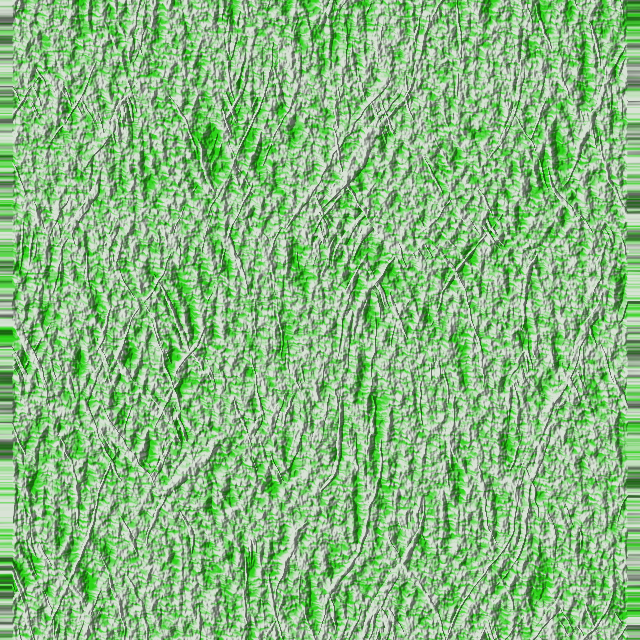
This texture is drawn by a WebGL 2 fragment shader. Its source:

```glsl
#version 300 es
precision highp float;

uniform vec2 u_resolution;
out vec4 fragColor;

#define STRAND_FREQ vec2(25.0, 4.6)
#define STRAND_LEAN 0.3
#define WARP 0.085
#define RELIEF 0.0165
#define GRAIN_FREQ 62.0
#define GRAIN_HEIGHT 0.0082
#define STREAK_FREQ vec2(60.0, 230.0)
#define EDGE_MARGIN 0.019
#define LIGHT_STEP vec2(-0.0014, 0.0007)
#define BARK_COLOR vec3(0.85, 0.89, 0.84)
#define MOSS_COLOR vec3(0.17, 0.83, 0.09)
#define SHADOW_LEVEL 0.47

// Random unit gradient for a lattice cell
vec2 cellGradient(ivec2 cell) {
    uint h = uint(cell.x) * 1597334677u ^ uint(cell.y) * 3812015801u;
    h = (h ^ (h >> 15)) * 2246822519u;
    h = (h ^ (h >> 13)) * 3266489917u;
    h ^= h >> 16;
    float angle = float(h & 65535u) * 6.28319 / 65536.0;
    return vec2(cos(angle), sin(angle));
}

float gradientNoise(vec2 p) {
    ivec2 cell = ivec2(floor(p));
    vec2 f = fract(p);
    vec2 w = f * f * f * (f * (f * 6.0 - 15.0) + 10.0);
    float a = dot(cellGradient(cell), f);
    float b = dot(cellGradient(cell + ivec2(1, 0)), f - vec2(1, 0));
    float c = dot(cellGradient(cell + ivec2(0, 1)), f - vec2(0, 1));
    float d = dot(cellGradient(cell + ivec2(1, 1)), f - vec2(1, 1));
    return mix(mix(a, b, w.x), mix(c, d, w.x), w.y);
}

// Rounded ridge along the zero line of a noise field
float ridge(vec2 p) {
    float n = gradientNoise(p);
    return 1.0 - 2.2 * sqrt(n * n + 0.005);
}

// Long thick strand that fades in and out along its length
float boldStrand(vec2 p) {
    float presence = smoothstep(-0.1, 0.15, gradientNoise(p * vec2(8.0, 3.0) + 91.0));
    return 1.1 * presence * (1.0 - smoothstep(0.0, 0.12, abs(gradientNoise(p))));
}

// Leaning strands that cross, with bold ones on top
float strandCrest(vec2 p) {
    float bend = gradientNoise(p * 3.0 + 11.0) * WARP
               + gradientNoise(p * 9.0 + 47.0) * 0.022
               + gradientNoise(p * 45.0 + 63.0) * 0.004;
    vec2 right = vec2(p.x - STRAND_LEAN * p.y + bend, p.y);
    vec2 left = vec2(p.x + STRAND_LEAN * p.y - bend, p.y);
    float thin = max(ridge(right * STRAND_FREQ + 31.0), ridge(left * STRAND_FREQ * 1.25 + 73.0));
    vec2 steepRight = vec2(right.x - 0.12 * p.y, p.y);
    float bold = max(boldStrand(steepRight * vec2(10.0, 1.6) + 5.0),
                     boldStrand(left * vec2(13.0, 2.4) + 19.0));
    return max(thin, bold);
}

// Rough crust, each octave turned to hide the lattice
float crustGrain(vec2 p) {
    vec2 q = p * vec2(1.0, 0.7) * GRAIN_FREQ;
    float sum = 0.0;
    float amplitude = 1.0;
    for (int i = 0; i < 3; i++) {
        sum += amplitude * gradientNoise(q);
        q = mat2(1.6, 1.2, -1.2, 1.6) * q + 17.0;
        amplitude *= 0.56;
    }
    return sum;
}

float barkHeight(float crest, float grain) {
    return RELIEF * crest + GRAIN_HEIGHT * grain;
}

void main() {
    vec2 p = gl_FragCoord.xy / u_resolution;

    // Surface stretched outward past a ragged side margin
    float margin = EDGE_MARGIN + 0.004 * gradientNoise(vec2(p.x * 2.0, p.y * 70.0));
    p.x = clamp(p.x, margin, 1.0 - margin);

    float crest = strandCrest(p);
    float grain = crustGrain(p);

    // Slope facing the light at the upper left
    vec2 lit = p + LIGHT_STEP;
    float rise = barkHeight(crest, grain) - barkHeight(strandCrest(lit), crustGrain(lit));
    float slope = rise / length(LIGHT_STEP);
    float light = mix(SHADOW_LEVEL, 1.0, smoothstep(-1.35, 0.5, slope));

    // Moss in the hollows, broken into fine level streaks
    float streak = gradientNoise((p + vec2(0.0, 0.006 * grain)) * STREAK_FREQ);
    float hollow = 0.49 - 0.65 * crest + 0.7 * streak - 0.28 * grain;
    float moss = smoothstep(-0.26, 0.53, hollow);

    fragColor = vec4(mix(BARK_COLOR, MOSS_COLOR, moss) * light, 1.0);
}
```
